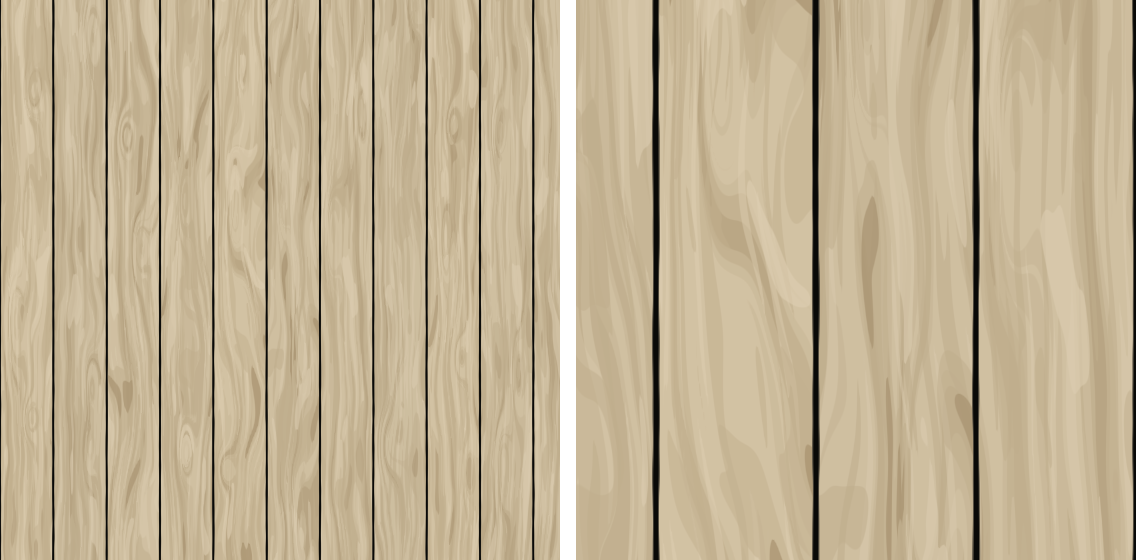
Left, the full canvas; right, a detail of the centre.
Write a WebGL 2 fragment shader that draws this texture.

```glsl
#version 300 es
precision highp float;
// Pale vertical timber planks with flat-toned grain, knots and dark gaps.

#define PLANKS 10.5        // planks across the canvas
#define GAP_HALF 0.0021    // half width of a gap, in canvas units
#define GAP_WOBBLE 0.0006  // wear along the gap edges
#define GRAIN_FREQ 7.5     // growth rings across a plank
#define WARP 0.34          // sideways drift of the grain
#define KNOTS 4            // knots tried on each plank
#define KNOT_LIFT 0.42     // how far a knot pushes the rings

uniform vec2 u_resolution;
out vec4 outColor;

const vec3 HIGHLIGHT = vec3(0.86, 0.80, 0.69);
const vec3 LIGHT = vec3(0.815, 0.752, 0.632);
const vec3 MID = vec3(0.75, 0.68, 0.55);
const vec3 DARK = vec3(0.65, 0.565, 0.43);
const vec3 GAP_EDGE = vec3(0.36, 0.33, 0.27);
const vec3 GAP_CORE = vec3(0.035, 0.035, 0.028);

vec2 hash2(vec2 p) {
  vec3 q = fract(vec3(p.xyx) * vec3(0.1031, 0.1030, 0.0973));
  q += dot(q, q.yzx + 33.33);
  return fract((q.xx + q.yz) * q.zy);
}

float cornerSlope(vec2 cell, vec2 offset) {
  float angle = 6.2832 * hash2(cell).x;
  return dot(vec2(cos(angle), sin(angle)), offset);
}

// Gradient noise, roughly -0.7 to 0.7
float noise(vec2 p) {
  vec2 i = floor(p), f = p - i;
  vec2 s = f * f * f * (f * (f * 6.0 - 15.0) + 10.0);
  vec2 e = vec2(1.0, 0.0);
  float low = mix(cornerSlope(i, f), cornerSlope(i + e, f - e), s.x);
  float high = mix(cornerSlope(i + e.yx, f - e.yx), cornerSlope(i + 1.0, f - 1.0), s.x);
  return mix(low, high, s.y);
}

// Antialiased step that gives the flat, cut-out tones
float cut(float edge, float v) {
  float w = clamp(fwidth(v) * 0.75, 0.003, 0.2);
  return smoothstep(edge - w, edge + w, v);
}

// Raised rings around long, narrow knots
float knotField(vec2 p, float id) {
  float lift = 0.0;
  for (int k = 0; k < KNOTS; k++) {
    vec2 key = vec2(id * 3.7 + 5.0, float(k) * 9.1 + 2.0);
    vec2 r = hash2(key), s = hash2(key + 41.0);
    vec2 center = vec2(mix(0.2, 0.85, r.x), (float(k) + r.y) * PLANKS / float(KNOTS));
    vec2 radius = vec2(mix(0.08, 0.17, s.x), mix(0.35, 0.95, s.y));
    vec2 d = (p - center) / radius;
    lift += KNOT_LIFT * step(0.3, s.x) * exp(-dot(d, d));
  }
  return lift;
}

// Wood colour; p is in plank widths
vec3 wood(vec2 p, float id) {
  vec2 seed = hash2(vec2(id, 17.0)) * 90.0;
  float boldness = hash2(vec2(id, 63.0)).x;

  // Bent growth rings
  float drift = noise(p * vec2(1.1, 0.32) + seed) * WARP * (0.6 + boldness);
  drift += noise(p * vec2(3.2, 0.95) + seed.yx) * 0.09;
  float height = p.x + drift + knotField(p, id);
  float rings = noise(vec2(height * GRAIN_FREQ, p.y * 0.16) + seed);
  rings += 0.35 * noise(vec2(height * GRAIN_FREQ * 2.3, p.y * 0.3) + seed.yx);

  // Fine streaks, and long pointed patches
  float streaks = noise(vec2((p.x + drift * 0.6) * 17.0, p.y * 0.45) + seed.yx);
  float patches = noise(vec2((p.x + drift) * 4.2, p.y * 0.55) + seed + 31.0);
  patches += 0.3 * noise(vec2(height * 11.0, p.y * 1.1) + seed);

  vec3 color = mix(LIGHT, MID, 0.35 * cut(-0.06, rings));
  color = mix(color, MID, 0.75 * cut(0.13, rings));
  color = mix(color, DARK, 0.36 * cut(0.36, rings));
  color = mix(color, MID, 0.55 * cut(0.19, streaks));
  color = mix(color, HIGHLIGHT, 0.45 * cut(0.25, -streaks));
  color = mix(color, MID, 0.5 * cut(0.2, patches));
  color = mix(color, DARK, (0.3 + 0.45 * boldness) * cut(0.43, patches));
  color = mix(color, HIGHLIGHT, 0.6 * cut(0.33, -patches));
  return color * (0.985 + 0.03 * hash2(vec2(id, 8.0)).y);
}

void main() {
  vec2 uv = gl_FragCoord.xy / u_resolution;
  float pixel = 1.0 / u_resolution.x;
  float across = uv.x * PLANKS;
  float id = floor(across);
  vec3 color = wood(vec2(across - id, uv.y * PLANKS), id);

  // Gaps: a worn, softer rim around a black core
  float line = floor(across + 0.5);
  float wobble = noise(vec2(line * 7.3, uv.y * 13.0)) * GAP_WOBBLE;
  float wear = noise(vec2(line * 5.1 + 20.0, uv.y * 38.0)) * GAP_WOBBLE;
  float gap = abs(uv.x - line / PLANKS - wobble);
  float rim = 1.0 - smoothstep(-0.5, 0.5, (gap - GAP_HALF - wear) / pixel);
  float core = 1.0 - smoothstep(-0.5, 0.5, (gap - GAP_HALF * 0.7 - wear * 0.5) / pixel);
  color = mix(color, GAP_EDGE, rim);
  color = mix(color, GAP_CORE, core);
  outColor = vec4(color, 1.0);
}
```
